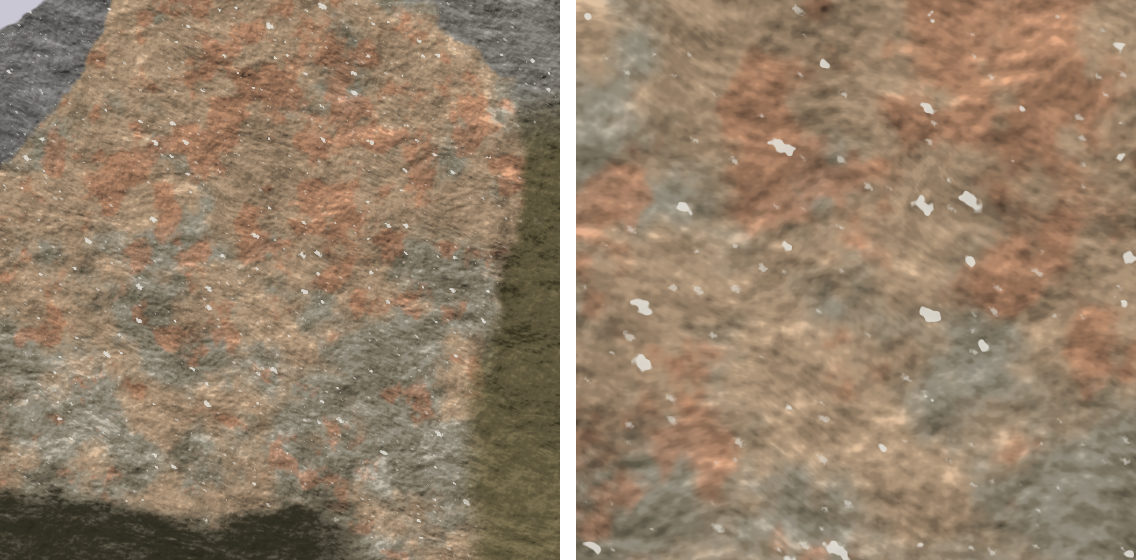
Left: the whole. Right: its middle third, enlarged.
This texture is drawn by a WebGL 2 fragment shader. Its source:

```glsl
#version 300 es
precision highp float;
// A broken block of weathered rock: an ochre-stained front face, grey facets in the
// upper corners, a dark olive flank and a shadowed underside. Layered value noise gives
// relief lit from above, one tone ramp colours it, and jittered cells add mica flecks.
#define SHADOW vec3(0.20, 0.19, 0.14)
#define UMBER vec3(0.37, 0.35, 0.29)
#define STONE vec3(0.48, 0.45, 0.38)
#define ASH vec3(0.56, 0.54, 0.48)
#define PALE vec3(0.76, 0.73, 0.67)
#define TAN vec3(0.65, 0.54, 0.43)
#define RUST vec3(0.64, 0.43, 0.32)
#define BACKDROP vec3(0.79, 0.78, 0.83)
#define RELIEF 1.15
#define GRAIN 0.30
#define FLECK_CELLS 34.0
#define FLECK_SHARE 0.16

uniform vec2 u_resolution;
out vec4 outColor;

float hash(vec2 p) {
  vec3 q = fract(vec3(p.xyx) * 0.1031);
  q += dot(q, q.yzx + 33.33);
  return fract((q.x + q.y) * q.z);
}

float noise(vec2 p) {
  vec2 i = floor(p), f = fract(p);
  f = f * f * (3.0 - 2.0 * f);
  return mix(mix(hash(i), hash(i + vec2(1, 0)), f.x),
             mix(hash(i + vec2(0, 1)), hash(i + vec2(1, 1)), f.x), f.y);
}

float fbm(vec2 p, int octaves) {
  float sum = 0.0, amp = 0.5, total = 0.0;
  for (int i = 0; i < octaves; i++) {
    sum += amp * noise(p);
    total += amp;
    amp *= 0.56;
    p = mat2(1.62, 1.17, -1.17, 1.62) * p + 17.3;
  }
  return sum / total;
}

// Chips are wider than tall and lean slightly.
float height(vec2 p) {
  vec2 warp = vec2(noise(p * 14.0), noise(p * 14.0 + 40.0)) * 0.025;
  vec2 q = mat2(0.97, 0.24, -0.24, 0.97) * (p + warp);
  return fbm(q * vec2(24.0, 40.0) + 60.0, 5);
}

// Irregular bright flecks, at most one in each cell.
float flecks(vec2 p, float cells, float share, float blur) {
  vec2 g = p * cells, id = floor(g);
  vec2 centre = 0.3 + 0.4 * vec2(hash(id + 3.1), hash(id + 8.7));
  vec2 d = fract(g) - centre;
  d.y += 0.4 * d.x;
  float size = mix(0.05, 0.19, pow(hash(id + 21.0), 3.0));
  float edge = length(d * vec2(0.8, 1.1)) + 0.16 * (noise(g * 9.0) - 0.5);
  return step(hash(id + 55.0), share) * (1.0 - smoothstep(size - blur, size + blur, edge));
}

vec3 ramp(float t) {
  vec3 c = mix(SHADOW * 0.75, SHADOW, smoothstep(-0.2, 0.08, t));
  c = mix(c, UMBER, smoothstep(0.05, 0.30, t));
  c = mix(c, STONE, smoothstep(0.28, 0.48, t));
  c = mix(c, ASH, smoothstep(0.46, 0.64, t));
  return mix(c, PALE, smoothstep(0.62, 0.95, t));
}

float spot(vec2 p, vec2 centre, vec2 radius) {
  vec2 d = (p - centre) / radius;
  return exp(-dot(d, d));
}

void main() {
  vec2 p = gl_FragCoord.xy / u_resolution;
  float px = 1.0 / u_resolution.y;
  float rough = fbm(p * 18.0, 4) - 0.5;
  vec2 w = p + 0.05 * vec2(rough, fbm(p * 18.0 + 90.0, 4) - 0.5);

  // Facets of the block
  float left = smoothstep(-0.01, 0.015, w.y - 0.70 - w.x - 10.0 * pow(max(w.x - 0.1, 0.0), 2.0));
  float back = smoothstep(-0.004, 0.004, p.y - 0.945 - 0.7 * p.x + 0.03 * rough);
  float ridge = min(0.845 + 0.08 * smoothstep(0.25, 0.65, w.y), 0.74 + 1.3 * (1.0 - w.y));
  float soft = mix(0.035, 0.012, smoothstep(0.2, 0.5, p.y));
  float flank = smoothstep(-soft, soft, w.x - ridge);
  float greyTop = flank * smoothstep(0.70, 0.86, w.y);
  float olive = flank - greyTop;
  float lip = 0.125 - 0.05 * smoothstep(0.1, 0.4, w.x) + 0.035 * smoothstep(0.4, 0.55, w.x);
  float under = (1.0 - smoothstep(lip - 0.025, lip + 0.015, w.y))
              * (1.0 - smoothstep(0.57, 0.72, w.x + 0.5 * w.y));
  float front = (1.0 - left) * (1.0 - flank) * (1.0 - under);

  // Relief, mottling and grain
  float h = height(p);
  float slope = h - height(p + vec2(-0.002, 0.004));
  float patches = fbm(p * 9.0 + 12.0, 5) - 0.5;
  float grain = fbm(p * vec2(150.0, 190.0), 2) - 0.5;
  float detail = RELIEF * slope + GRAIN * grain + 0.42 * (h - 0.5);
  float tone = 0.53 + detail * mix(1.0, 0.55, max(olive, under)) + 0.35 * patches * front;
  tone -= 0.25 * olive + 0.44 * under + 0.07 * left + 0.05 * greyTop;
  tone += 0.07 * olive * (1.0 - smoothstep(0.1, 0.3, p.y));

  // Pale crust on the ridge and lower edge, dark hollows beside it
  float crust = smoothstep(0.50, 0.68, fbm(p * vec2(22.0, 26.0) + 31.0, 4));
  float rim = exp(-pow((w.x - ridge + 0.025) / 0.03, 2.0)) * smoothstep(0.25, 0.45, p.y);
  float low = spot(p, vec2(0.73, 0.12), vec2(0.12, 0.13)) + spot(p, vec2(0.3, 0.2), vec2(0.4, 0.1));
  tone += crust * (0.28 * rim + 0.24 * low * (1.0 - under));
  tone -= 0.32 * spot(w, vec2(0.90, 0.57), vec2(0.018, 0.12));

  // Colour: ochre and rust stain the upper front, grey the corner facets
  vec3 color = ramp(tone);
  float light = dot(color, vec3(0.33)) / 0.47;
  float region = 0.16 * smoothstep(0.2, 0.75, p.y) + 0.10 * spot(p, vec2(0.3, 0.8), vec2(0.25, 0.35))
               - 0.12 * spot(p, vec2(0.72, 0.28), vec2(0.2, 0.18));
  float stain = smoothstep(0.42, 0.66, fbm(p * 11.0 + 5.0, 5) + region) * front;
  color = mix(color, TAN * mix(1.0, light, 0.8), 0.78 * stain);
  float rust = smoothstep(0.56, 0.72, fbm(p * 20.0 + 71.0, 4) + 0.4 * region);
  color = mix(color, RUST * light, 0.55 * rust * front);
  vec3 grey = vec3(0.46, 0.455, 0.455) * light;
  color = mix(color, grey, 0.85 * left + 0.6 * greyTop);
  color *= mix(vec3(1.0), vec3(1.0, 0.97, 0.82), olive);

  // Mica flecks and the bright corner behind the block
  float shine = 0.85 * flecks(p, FLECK_CELLS, FLECK_SHARE, 0.5 * FLECK_CELLS * px + 0.02)
              + 0.55 * flecks(p + 0.37, FLECK_CELLS * 2.3, FLECK_SHARE * (1.0 + left), 0.10);
  color = mix(color, vec3(0.90, 0.89, 0.86), min(shine, 1.0) * (1.0 - 0.9 * max(olive, under)));
  color = mix(color, BACKDROP, back);
  outColor = vec4(clamp(color, 0.0, 1.0), 1.0);
}
```
